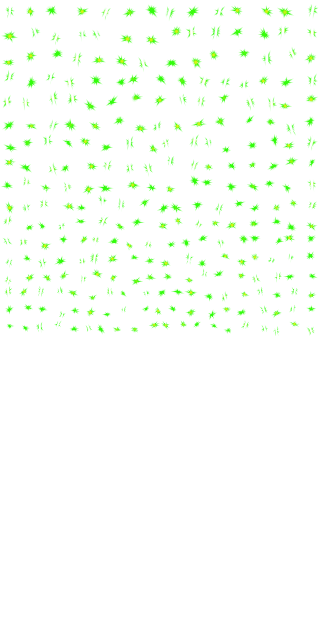
Give the GLSL for this pattern, as a Shadertoy shader.

```glsl
#define ROWS 17.0
#define TOP_MARGIN 0.036
#define SIDE_MARGIN 0.027
#define DEPTH 2.994
#define SHRINK 0.025
#define JITTER 0.46
#define BURST_SIZE 0.42
#define RAYS 13.0
#define SPLIT_SHARE 0.32
#define TAU 6.2831853

const vec3 PAPER = vec3(1.0);
const vec3 GREEN = vec3(0.20, 0.99, 0.05);
const vec3 YELLOW = vec3(0.86, 0.95, 0.08);

float hash12(vec2 p) {
    vec3 q = fract(p.xyx * 0.1031);
    q += dot(q, q.yzx + 33.33);
    return fract((q.x + q.y) * q.z);
}

vec2 hash22(vec2 p) {
    return vec2(hash12(p + 17.3), hash12(p + 61.7));
}

mat2 rotation(float angle) {
    float c = cos(angle), s = sin(angle);
    return mat2(c, s, -s, c);
}

// Spiky burst: x is ink coverage, y is heat of the core
vec2 burst(vec2 p, float size, vec2 id, float soft) {
    bool split = hash12(id + 5.1) < SPLIT_SHARE;
    float lean = hash12(id + 9.4) - 0.5;
    float tilt = split ? 1.57 + lean * 0.8 : lean * 1.8;
    vec2 q = p * rotation(tilt);
    float r = length(q);
    if (r > size) return vec2(0.0);

    // Tapered rays, one per angular sector
    float turn = (atan(q.y, q.x) / TAU + 0.5) * RAYS;
    vec2 shape = hash22(id * 7.0 + floor(min(turn, RAYS - 0.5)) * 3.7);
    float aside = abs(fract(turn) - 0.5 + (shape.x - 0.5) * 0.4) * TAU / RAYS * r;
    float stretch = mix(0.65, 1.0, q.x * q.x / max(r * r, 1e-6));
    float reach = size * stretch * (0.4 + 0.6 * shape.y);
    float fade = max(1.0 - r / reach, 0.0);
    float ray = clamp((0.15 * size * fade - aside) / soft + 0.5, 0.0, 1.0);
    float ink = ray * min(fade * 1.5, 1.0);

    // Pale halo and, for some, a bare slit along the axis
    ink = max(ink, 0.22 * smoothstep(0.62, 0.2, r / (size * stretch)));
    if (split) ink *= smoothstep(0.06, 0.24, abs(q.y) / size);

    float heat = smoothstep(0.32, 0.05, r / size) * smoothstep(0.3, 0.8, hash12(id + 2.6));
    return vec2(ink, heat);
}

void mainImage(out vec4 fragColor, in vec2 fragCoord) {
    vec2 p = fragCoord / iResolution.xy * vec2(1.0, 2.0);
    float soft = 1.2 / iResolution.x;
    float down = 2.0 - p.y;

    // Rows tighten steadily from the top to mid height
    float remaining = 1.0 - (down - TOP_MARGIN) / DEPTH;
    float nearRow = floor(-log(remaining) / SHRINK + 0.5);
    float span = 1.0 - 2.0 * SIDE_MARGIN;
    vec2 mark = vec2(0.0);

    for (int j = -1; j <= 1; j++) {
        float row = nearRow + float(j);
        if (row < 0.0 || row >= ROWS) continue;
        float shrink = exp(-SHRINK * row);
        float spacing = DEPTH * SHRINK * shrink;
        float rowDown = TOP_MARGIN + DEPTH * (1.0 - shrink);
        float gaps = floor(span / spacing + 0.5);
        float nearColumn = floor((p.x - SIDE_MARGIN) / span * gaps + 0.5);

        for (int i = -1; i <= 1; i++) {
            float column = nearColumn + float(i);
            if (column < 0.0 || column > gaps) continue;
            vec2 id = vec2(column, row);
            vec2 drift = (hash22(id) - 0.5) * JITTER * spacing;
            drift.x *= column > 0.0 && column < gaps ? 1.0 : 0.3;
            drift.y *= row > 0.0 ? 1.0 : 0.3;
            vec2 center = vec2(SIDE_MARGIN + span * column / gaps, 2.0 - rowDown);
            float size = BURST_SIZE * spacing * mix(0.85, 1.1, hash12(id + 3.9));
            mark = max(mark, burst(p - center - drift, size, id, soft));
        }
    }

    vec3 color = mix(PAPER, mix(GREEN, YELLOW, mark.y), mark.x);
    fragColor = vec4(color, 1.0);
}
```
